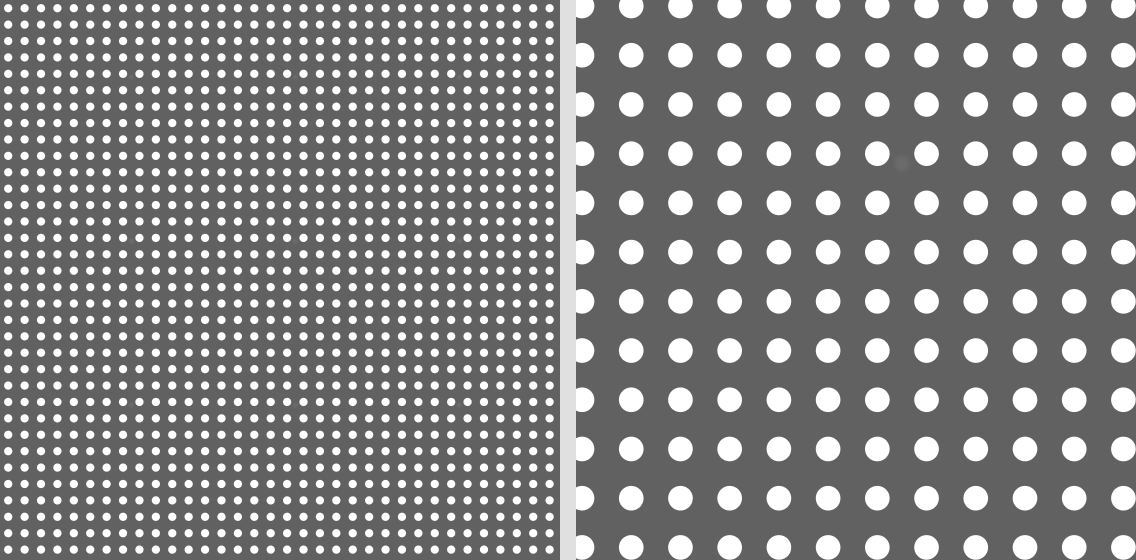
Left: the whole. Right: its middle third, enlarged.
Write a WebGL 2 fragment shader that draws this pattern.

```glsl
#version 300 es
precision highp float;
// Square grid of 34 by 34 white dots on flat grey, counted from the top left.
// fract() repeats one disc distance function; a second, coarser repeat
// adds one faint smudge to every block of ten by ten dots.

uniform vec2 u_resolution;
out vec4 outColor;

// Signed distance to a disc.
float disc(vec2 p, float radius) {
    return length(p) - radius;
}

void main() {
    // Grid coordinates: one unit per dot, y running downwards.
    float cellsAcross = 512.0 / 15.0;
    float canvasSize = min(u_resolution.x, u_resolution.y);
    vec2 fromTopLeft = vec2(gl_FragCoord.x, u_resolution.y - gl_FragCoord.y);
    vec2 grid = fromTopLeft / canvasSize * cellsAcross;
    float pixel = cellsAcross / canvasSize;

    // Grey ground with faint smudges between the dots.
    vec3 color = vec3(0.38);
    vec2 block = mod(grid, 10.0) - vec2(8.0, 4.7);
    color += 0.04 * (1.0 - smoothstep(0.05, 0.24, length(block)));

    // White dots, edges softened over one pixel.
    float dotDistance = disc(fract(grid) - 0.5, 0.25);
    float coverage = clamp(0.5 - dotDistance / pixel, 0.0, 1.0);
    color = mix(color, vec3(1.0), coverage);

    outColor = vec4(color, 1.0);
}
```
